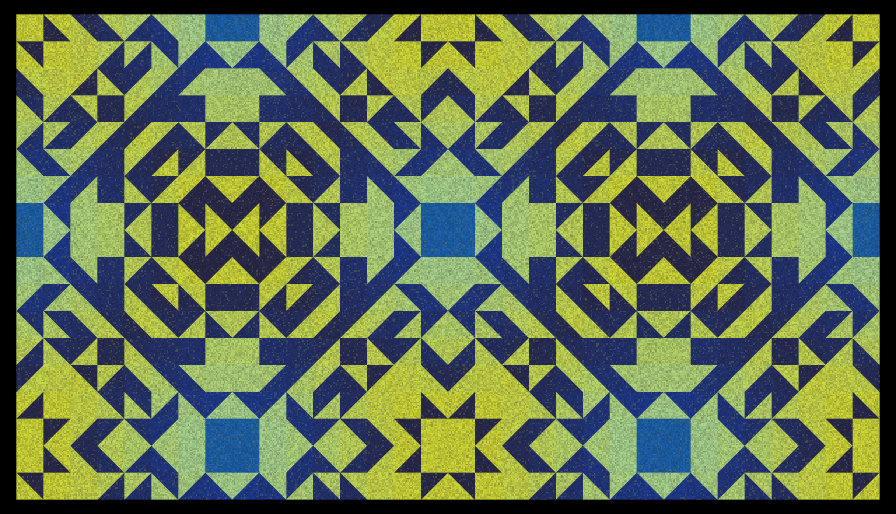
Reproduce this pattern procedurally as a Shadertoy shader.

```glsl
// Mirrored quilt of half-square triangles: medallions, blue squares and stars, with woven grain

// Cell kinds: 0 light, 1 dark, 2 dark inner corner, 3 dark outer corner,
// 4 dark below diagonal, 5 dark above diagonal, 6 blue.
// One triangular wedge of the motif, column by column from the medallion centre.
const int WEDGE[36] = int[36](
    5,
    5, 2,
    1, 3, 3,
    3, 5, 2, 3,
    0, 1, 1, 2, 1,
    0, 3, 2, 3, 4, 2,
    5, 2, 4, 2, 2, 0, 0,
    6, 0, 5, 2, 5, 4, 5, 0);

float hash(vec2 p) {
    return fract(sin(dot(p, vec2(12.9898, 78.233))) * 43758.5453);
}

bool isDark(int kind, vec2 f) {
    if (kind == 2) return f.x + f.y < 1.0;
    if (kind == 3) return f.x + f.y > 1.0;
    if (kind == 4) return f.y < f.x;
    if (kind == 5) return f.y > f.x;
    return kind == 1;
}

// Quilt colour at a point measured in cells from the canvas centre
vec3 quilt(vec2 p) {
    if (abs(p.x) > 16.0 || abs(p.y) > 9.0) return vec3(0.0);

    // Fold into one quadrant of the 16-cell repeat, then across its diagonal
    vec2 q = abs(mod(vec2(p.x + 16.0, 9.0 - p.y), 16.0) - 8.0);
    q = min(q, 7.9999);
    if (q.y > q.x && q.y > 1.0) q = q.yx;

    vec2 cell = floor(q);
    int column = int(cell.x);
    int kind = WEDGE[column * (column + 1) / 2 + int(cell.y)];
    if (kind == 6) return vec3(0.10, 0.35, 0.62);

    // Each cell is cooler the nearer it lies to a blue square
    float cool = clamp(1.1 - length(cell + 0.5 - vec2(8.0, 0.0)) / 6.0, 0.0, 1.0);
    vec3 light = mix(vec3(0.75, 0.78, 0.20), vec3(0.58, 0.76, 0.57), cool);
    vec3 dark = mix(vec3(0.15, 0.15, 0.27), vec3(0.10, 0.22, 0.56), cool);
    return isDark(kind, q - cell) ? dark : light;
}

void mainImage(out vec4 fragColor, in vec2 fragCoord) {
    float cellSize = 0.0301 * iResolution.x;

    // Supersample for smooth edges
    vec3 color = vec3(0.0);
    for (int i = 0; i < 9; i++) {
        vec2 offset = (vec2(i % 3, i / 3) - 1.0) / 3.0;
        color += quilt((fragCoord + offset - 0.5 * iResolution.xy) / cellSize) / 9.0;
    }

    // Woven grain, with pale flecks on the cloth only
    vec2 thread = floor(fragCoord / iResolution.x * 640.0);
    float cloth = step(0.02, dot(color, vec3(1.0)));
    color *= 0.88 + 0.22 * hash(thread);
    float fleck = smoothstep(0.82, 1.0, hash(thread + 37.0));
    color = mix(color, vec3(0.42, 0.46, 0.32), 0.45 * fleck * cloth);

    fragColor = vec4(color, 1.0);
}
```
